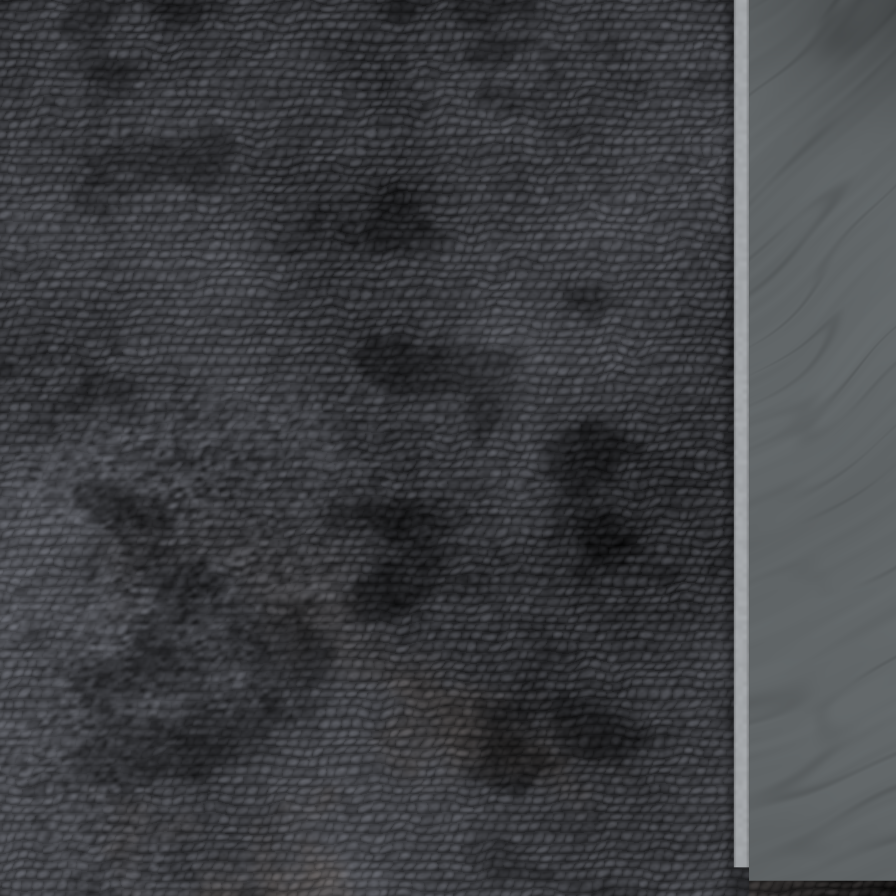
This texture is drawn by a WebGL 1 fragment shader. Its source:

```glsl
precision highp float;
// Dark charcoal woven carpet beside a pale metal trim and a grey wood panel.
// Staggered slanted stitches are lit over cloudy noise, with worn and dark blots;
// the panel adds thin curved grain lines made from stretched noise.
uniform vec2 u_resolution;

#define ROWS 94.0            // stitch rows over the canvas height
#define COLS 80.0            // stitches over the canvas width
#define CARPET_TONE 0.243    // mean carpet brightness
#define STITCH_RELIEF 0.115  // brightness range of one stitch
#define CLOUD_DEPTH 0.20     // strength of the broad patches
#define BLOT_DEPTH 0.085     // strength of the dark blots
#define TRIM_LEFT 0.819
#define TRIM_RIGHT 0.836
#define TRIM_BOTTOM 0.032
#define PANEL_BOTTOM 0.017
#define GRAIN_DEPTH 0.045    // darkness of the wood lines

float hash(vec2 p) {
  return fract(sin(dot(p, vec2(127.1, 311.7))) * 43758.5453);
}

float noise(vec2 p) {
  vec2 i = floor(p), f = fract(p);
  f = f * f * (3.0 - 2.0 * f);
  return mix(mix(hash(i), hash(i + vec2(1.0, 0.0)), f.x),
             mix(hash(i + vec2(0.0, 1.0)), hash(i + vec2(1.0, 1.0)), f.x), f.y);
}

float fbm(vec2 p) {
  float sum = 0.0, weight = 0.5;
  for (int i = 0; i < 5; i++) {
    sum += weight * noise(p);
    p = mat2(1.6, 1.2, -1.2, 1.6) * p + 7.3;
    weight *= 0.5;
  }
  return sum / 0.97;
}

// Antialiased step: 0 below the edge, 1 above it.
float above(float edge, float x) {
  return clamp((x - edge) * u_resolution.y + 0.5, 0.0, 1.0);
}

// Soft oval stitches leaning right, in brick order; about -0.5 to 0.6.
float stitches(vec2 p) {
  vec2 q = p * vec2(COLS, ROWS);
  q += 0.7 * vec2(noise(p * 45.0), noise(p * 38.0 + 9.0));
  float row = floor(q.y);
  q.x += 0.5 * mod(row, 2.0) + 0.35 * hash(vec2(row, 3.0));
  vec2 f = fract(q) - 0.5;
  float lean = f.x - 0.45 * f.y;
  float oval = 1.0 - smoothstep(0.1, 0.62, length(vec2(lean * 0.85, f.y * 1.15)));
  float vary = 0.65 + 0.6 * hash(floor(q));
  return oval * vary - 0.45 + 0.25 * f.y;
}

vec3 carpet(vec2 p) {
  float cloud = fbm(p * 5.0 + 2.0) - 0.5;
  float blot = smoothstep(0.54, 0.74, fbm(p * vec2(9.0, 12.0) + 31.0));
  // Worn pile toward the lower left, where the weave breaks into fibres.
  float nearWorn = exp(-7.0 * dot(p - vec2(0.1, 0.36), p - vec2(0.1, 0.36)));
  float worn = nearWorn * smoothstep(0.35, 0.65, fbm(p * 8.0 + 14.0));
  float fibre = noise(vec2(p.x * 130.0 - p.y * 60.0, p.y * 170.0)) - 0.5;
  float relief = mix(stitches(p), 1.1 * fibre, 0.75 * worn);

  float tone = CARPET_TONE + CLOUD_DEPTH * cloud - BLOT_DEPTH * blot;
  tone += 0.035 * nearWorn - 0.03 * smoothstep(0.45, 0.82, p.x);
  tone += STITCH_RELIEF * relief * (1.0 + 0.5 * worn) * (1.0 - 0.45 * blot);
  tone += 0.05 * fibre + 0.03 * (noise(p * 240.0) - 0.5);

  // Cool grey, with a few faint brown stains near the bottom.
  float stain = smoothstep(0.5, 0.7, fbm(p * 6.0 + 50.0)) * (1.0 - smoothstep(0.1, 0.5, p.y));
  stain = max(stain, above(TRIM_RIGHT, p.x));
  vec3 tint = mix(vec3(0.97, 0.99, 1.06), vec3(1.06, 0.99, 0.96), 0.8 * stain);
  return tone * tint;
}

vec3 panel(vec2 p) {
  float across = p.x - TRIM_RIGHT;
  float along = p.y - across * mix(0.25, 1.05, p.y) + 0.05 * noise(p * vec2(9.0, 5.0));
  float lines = abs(2.0 * noise(vec2(along * 32.0, across * 6.0)) - 1.0);
  float grain = (1.0 - smoothstep(0.0, 0.22, lines)) * noise(p * 17.0);
  float streak = noise(vec2(along * 110.0, across * 9.0)) - 0.5;
  float tone = 0.402 + 0.035 * (noise(vec2(along * 8.0, across * 4.0)) - 0.5);
  tone -= 0.11 * smoothstep(0.75, 1.05, p.y) * (0.3 + 4.2 * across);
  tone += 0.02 * streak - GRAIN_DEPTH * grain;
  return tone * vec3(0.96, 1.01, 1.03);
}

vec3 trim(vec2 p) {
  float t = (p.x - TRIM_LEFT) / (TRIM_RIGHT - TRIM_LEFT);
  float edge = smoothstep(0.0, 0.2, t) * (1.0 - smoothstep(0.75, 1.0, t));
  float tone = mix(0.52, 0.65, edge) + 0.04 * (noise(p * 190.0) - 0.5);
  return tone * vec3(0.98, 1.0, 1.02);
}

void main() {
  vec2 p = gl_FragCoord.xy / u_resolution;
  vec3 color = carpet(p);

  // Contact shadow where the carpet meets the trim.
  color *= 1.0 - 0.3 * smoothstep(TRIM_LEFT - 0.014, TRIM_LEFT, p.x);

  float trimMask = above(TRIM_LEFT, p.x) * above(TRIM_BOTTOM, p.y);
  color = mix(color, trim(p), trimMask * (1.0 - above(TRIM_RIGHT, p.x)));

  float panelMask = above(TRIM_RIGHT, p.x) * above(PANEL_BOTTOM, p.y);
  color = mix(color, panel(p), panelMask);
  gl_FragColor = vec4(color, 1.0);
}
```
